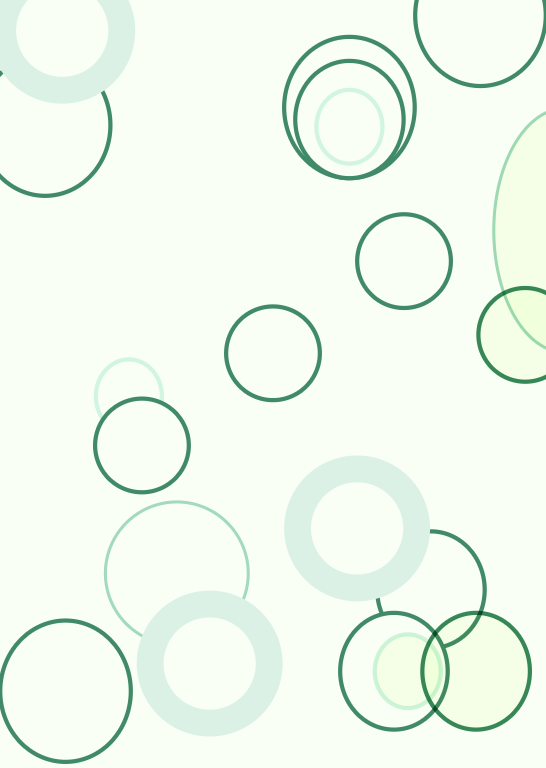
This background is drawn by a Shadertoy shader. Its source:

```glsl
// Lengths are fractions of the canvas height
const vec3 PAPER = vec3(0.98, 1.00, 0.96);
const vec3 BAND_INK = vec3(0.86, 0.945, 0.90);
const vec3 DARK_INK = vec3(0.255, 0.54, 0.405);
const vec3 SEA_INK = vec3(0.64, 0.85, 0.75);
const vec3 MINT_INK = vec3(0.82, 0.955, 0.89);
const vec3 GLASS_INK = vec3(0.22, 0.53, 0.36);
const vec3 GLASS_TINT = vec3(0.98, 1.00, 0.948);

const float DARK_LINE = 0.0055;
const float THIN_LINE = 0.004;
const float BAND_WIDTH = 0.035;
const vec2 BAND_RADII = vec2(0.0775);
const vec2 SMALL_RADII = vec2(0.061);
const vec2 MEDIUM_RADII = vec2(0.070, 0.076);
const vec2 LARGE_RADII = vec2(0.085, 0.092);
const vec2 MINT_RADII = vec2(0.043, 0.048);
const vec2 LENS_RADII = vec2(0.093, 0.159);

const int BAND_COUNT = 3;
const vec2 BAND_START = vec2(0.114, 0.96);
const vec2 BAND_STEP = vec2(0.27, 0.176);
const float PARTNER_ANGLE = -1.75;
const float PARTNER_TURN = 3.67;
const float PARTNER_REACH = 0.125;

const int RING_COUNT = 6;
const vec2 RING_START = vec2(0.64, 0.86);
const vec2 RING_STEP = vec2(0.62, 0.56);
const float NEST_SCALE = 0.83;
const vec2 PAIR_OFFSET = vec2(0.048, -0.186);
const float PAIR_SPACING = 0.107;

float ellipseDistance(vec2 p, vec2 radii) {
    p += 1e-5;
    float k = length(p / radii);
    return k * (k - 1.0) / length(p / (radii * radii));
}

// Antialiased coverage of a signed distance
float coverage(float d) {
    return clamp(0.5 - d * iResolution.y, 0.0, 1.0);
}

// Opaque ring: its paper-coloured inside hides what lies below
void drawRing(inout vec3 color, vec2 p, vec2 radii, float width, vec3 ink) {
    float d = ellipseDistance(p, radii);
    color = mix(color, PAPER, coverage(d));
    color = mix(color, ink, coverage(abs(d) - 0.5 * width));
}

// Transparent disc: fill and outline multiply what lies below
void drawGlass(inout vec3 color, vec2 p, vec2 radii, float width, vec3 ink) {
    float d = ellipseDistance(p, radii);
    color *= mix(vec3(1.0), GLASS_TINT, coverage(d));
    color *= mix(vec3(1.0), ink, coverage(abs(d) - 0.5 * width));
}

// Evenly spread points from an additive recurrence
vec2 scatter(vec2 start, vec2 stride, int i, float aspect) {
    return fract(start + stride * float(i)) * vec2(aspect, 1.0);
}

void mainImage(out vec4 fragColor, in vec2 fragCoord) {
    vec2 uv = fragCoord / iResolution.y;
    float aspect = iResolution.x / iResolution.y;
    vec3 color = PAPER;

    // Scattered outline rings
    for (int i = 0; i < RING_COUNT; i++) {
        vec2 p = uv - scatter(RING_START, RING_STEP, i, aspect);
        vec2 radii = i % 2 == 0 ? LARGE_RADII : SMALL_RADII;
        if (i == 1) // mint ring peeking out behind
            drawRing(color, p - vec2(-0.017, 0.064), MINT_RADII, DARK_LINE, MINT_INK);
        drawRing(color, p, radii, DARK_LINE, DARK_INK);
        if (i == 0) { // nested rings sharing the lowest point
            vec2 drop = vec2(0.0, (1.0 - NEST_SCALE) * radii.y);
            drawRing(color, p + drop, radii * NEST_SCALE, DARK_LINE, DARK_INK);
            drawRing(color, p + 1.6 * drop, MINT_RADII, DARK_LINE, MINT_INK);
        }
    }

    // Broad pale bands, each over a fine partner ring
    for (int i = 0; i < BAND_COUNT; i++) {
        vec2 p = uv - scatter(BAND_START, BAND_STEP, i, aspect);
        float angle = PARTNER_ANGLE + PARTNER_TURN * float(i);
        vec2 partner = p - PARTNER_REACH * vec2(cos(angle), sin(angle));
        if (i == 1) drawRing(color, partner, vec2(0.093), THIN_LINE, SEA_INK);
        else drawRing(color, partner, i == 0 ? LARGE_RADII : MEDIUM_RADII, DARK_LINE, DARK_INK);
        drawRing(color, p, BAND_RADII, BAND_WIDTH, BAND_INK);
    }

    // Overlapping pair below the last band
    vec2 pair = uv - scatter(BAND_START, BAND_STEP, BAND_COUNT - 1, aspect) - PAIR_OFFSET;
    drawRing(color, pair, MEDIUM_RADII, DARK_LINE, DARK_INK);
    drawGlass(color, pair - vec2(0.018, 0.0), MINT_RADII, DARK_LINE, MINT_INK);
    drawGlass(color, pair - vec2(PAIR_SPACING, 0.0), MEDIUM_RADII, DARK_LINE, GLASS_INK);

    // Tall lens cut by the right edge, with a disc across its foot
    vec2 edge = uv - vec2(aspect, 0.0);
    drawGlass(color, edge - vec2(0.025, 0.70), LENS_RADII, THIN_LINE, SEA_INK);
    drawGlass(color, edge - vec2(-0.027, 0.564), SMALL_RADII, DARK_LINE, GLASS_INK);

    fragColor = vec4(color, 1.0);
}
```
